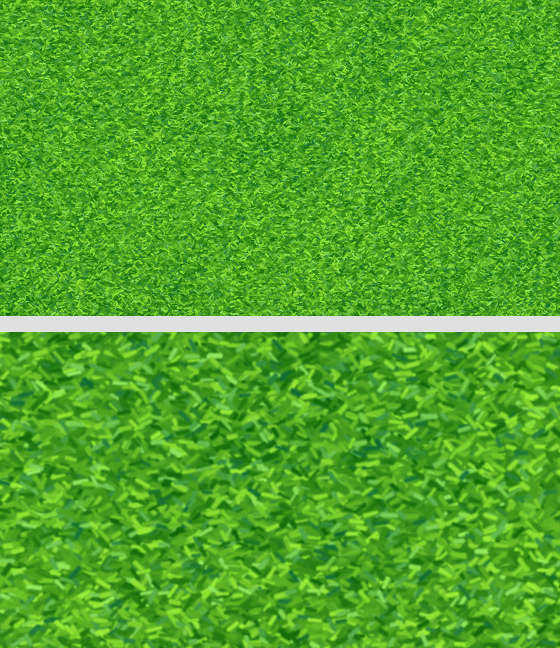
Top, the full canvas; bottom, a detail of the centre.
Reproduce this texture procedurally as a Shadertoy shader.

```glsl
float hash(vec2 p) {
    return fract(sin(dot(p, vec2(127.1, 311.7))) * 43758.5453);
}

float valueNoise(vec2 p) {
    vec2 cell = floor(p), f = fract(p);
    f = f * f * (3.0 - 2.0 * f);
    float low = mix(hash(cell), hash(cell + vec2(1, 0)), f.x);
    float high = mix(hash(cell + vec2(0, 1)), hash(cell + vec2(1, 1)), f.x);
    return mix(low, high, f.y);
}

// Distance to a rounded blade lying along dir
float bladeDistance(vec2 p, vec2 dir, float halfLength, float halfWidth) {
    float along = clamp(dot(p, dir), -halfLength, halfLength);
    return length(p - dir * along) - halfWidth;
}

vec3 grassColor(float tone, float blueTint) {
    vec3 green = mix(vec3(0.06, 0.40, 0.03), vec3(0.56, 0.89, 0.20), tone);
    return green + blueTint * vec3(0.0, 0.01, 0.17);
}

void mainImage(out vec4 fragColor, in vec2 fragCoord) {
    vec2 uv = fragCoord / iResolution.y;
    vec2 grid = uv * 96.0;
    float soft = max(0.2, 60.0 / iResolution.y);

    // Shaded gaps between the blades
    vec3 color = grassColor(0.1 + 0.5 * valueNoise(grid * vec2(0.8, 1.3)), 0.15);

    // Two layers of short blades, leaning mostly sideways
    for (int layer = 0; layer < 2; layer++) {
        for (int y = 1; y >= -1; y--) {
            for (int x = -1; x <= 1; x++) {
                vec2 cell = floor(grid) + vec2(x, y);
                vec2 seed = cell + float(layer) * vec2(37.3, 71.9);
                vec2 jitter = vec2(hash(seed + 3.1), hash(seed + 8.7));
                vec2 center = cell + 0.1 + 0.8 * jitter;
                float angle = (hash(seed + 15.3) - 0.5) * 2.3;
                float halfLength = mix(0.3, 0.65, hash(seed + 21.9));
                float halfWidth = mix(0.16, 0.27, hash(seed + 27.4));
                float d = bladeDistance(grid - center, vec2(cos(angle), sin(angle)),
                                        halfLength, halfWidth);
                float tone = 0.02 + 1.06 * hash(seed + 33.6);
                float blueTint = smoothstep(0.7, 0.9, hash(seed + 42.2));
                float cover = 1.0 - smoothstep(-soft, soft, d);
                color = mix(color, grassColor(tone, blueTint), cover);
            }
        }
    }

    // Faint broad patches across the lawn
    float patches = 0.6 * valueNoise(uv * vec2(5.0, 8.0) + 4.0)
                  + 0.4 * valueNoise(uv * vec2(15.0, 24.0) + 9.0);
    color += (patches - 0.5) * vec3(0.07, 0.06, 0.01);

    fragColor = vec4(clamp(color, 0.0, 1.0), 1.0);
}
```
